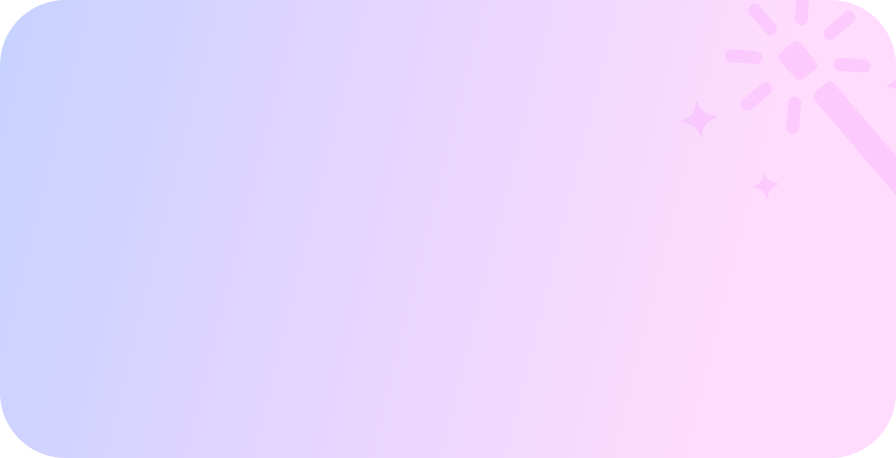
Give the GLSL for this background, as a Shadertoy shader.

```glsl
// A rounded card with a slanted blue-to-pink gradient and a faint magic wand
// with rays and sparkles. Shapes are signed distances in units of the canvas
// width, with y running down from the top edge.

const vec3 PAGE   = vec3(1.0);
const vec3 BLUE   = vec3(0.780, 0.822, 1.0);
const vec3 LILAC  = vec3(0.908, 0.839, 1.0);
const vec3 PINK   = vec3(1.0, 0.860, 0.992);
const vec3 ORCHID = vec3(0.960, 0.590, 1.0);
const float EIGHTH_TURN = 0.785398;

vec2 rotate(vec2 p, float angle) {
    float c = cos(angle), s = sin(angle);
    return vec2(c * p.x + s * p.y, c * p.y - s * p.x);
}

float roundedBox(vec2 p, vec2 halfSize, float radius) {
    vec2 q = abs(p) - halfSize + radius;
    return length(max(q, 0.0)) + min(max(q.x, q.y), 0.0) - radius;
}

// Four-pointed star, hollowed on each side by a circle
float sparkle(vec2 p, float size) {
    vec2 q = abs(p);
    float hollow = 0.93 * size - length(q - size);
    return max(hollow, (q.x + q.y - size) * 0.7071);
}

// Evenly spaced capsules between two radii
float rays(vec2 p, float inner, float outer, float thickness) {
    float sector = round(atan(p.y, p.x) / EIGHTH_TURN);
    vec2 q = rotate(p, sector * EIGHTH_TURN);
    q.x -= clamp(q.x, inner, outer);
    return length(q) - thickness;
}

float wand(vec2 p, float tilt) {
    vec2 axis = rotate(p, tilt + EIGHTH_TURN);
    float tip = roundedBox(axis, vec2(0.0195, 0.0150), 0.0065);
    float handle = roundedBox(axis - vec2(0.169, 0.0), vec2(0.130, 0.0142), 0.0065);
    float burst = rays(rotate(p, tilt), 0.0473, 0.0742, 0.0072);
    return min(burst, min(tip, handle));
}

float sparkles(vec2 p, float tilt) {
    // Each entry: centre, then size
    vec3 stars[3] = vec3[3](vec3(0.780, 0.133, 0.0204),
                            vec3(0.8545, 0.207, 0.0147),
                            vec3(1.004, 0.094, 0.0147));
    float d = 1.0;
    for (int i = 0; i < 3; i++)
        d = min(d, sparkle(rotate(p - stars[i].xy, tilt), stars[i].z));
    return d;
}

vec3 cardGradient(vec2 p) {
    float t = (p.x + 0.25 * p.y) / 0.9;
    float middle = 0.56;
    vec3 cool = mix(BLUE, LILAC, clamp(t / middle, 0.0, 1.0));
    return mix(cool, PINK, clamp((t - middle) / (1.0 - middle), 0.0, 1.0));
}

float coverage(float d, float pixel) {
    return clamp(0.5 - d / pixel, 0.0, 1.0);
}

void mainImage(out vec4 fragColor, in vec2 fragCoord) {
    float pixel = 1.0 / iResolution.x;
    vec2 p = vec2(fragCoord.x, iResolution.y - fragCoord.y) * pixel;
    vec2 halfCard = 0.5 * iResolution.xy * pixel;

    // Gradient with the translucent wand on top
    float icon = min(wand(p - vec2(0.8906, 0.0680), 0.0785), sparkles(p, -0.13));
    vec3 color = mix(cardGradient(p), ORCHID, 0.25 * coverage(icon, pixel));

    // Rounded card edge
    float card = roundedBox(p - halfCard, halfCard, 0.073);
    color = mix(PAGE, color, coverage(card, pixel));

    fragColor = vec4(color, 1.0);
}
```
